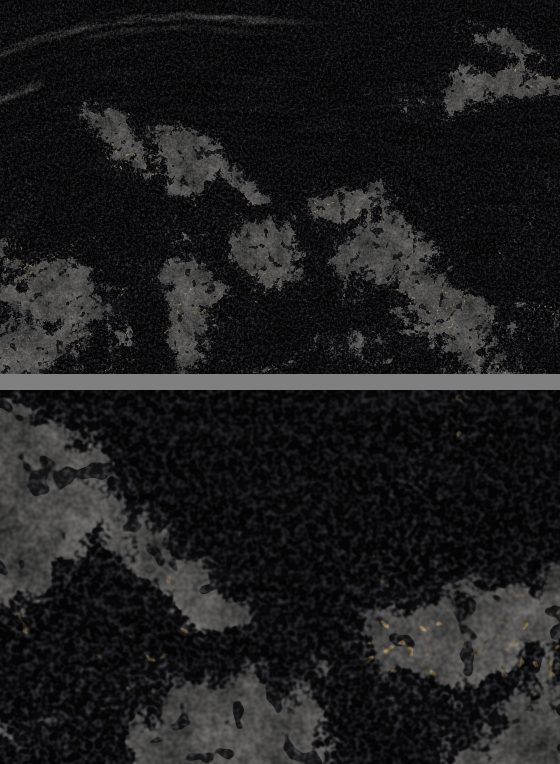
Top, the full canvas; bottom, a detail of the centre.
Reproduce this texture procedurally as a Shadertoy shader.

```glsl
const vec3 BLACK_TINT = vec3(0.97, 0.96, 1.08);
const vec3 QUARTZ_TINT = vec3(1.01, 1.0, 0.99);
const vec3 GOLD = vec3(0.68, 0.57, 0.38);
const float BLACK_LEVEL = 0.045;
const float QUARTZ_LEVEL = 0.29;
const float GRAIN_SCALE = 125.0;
const float EDGE_SOFTNESS = 0.13;
const float ARC_BEND = 0.38;
const int PATCHES = 12;

// Quartz patches: centre, half axes
const vec4 PATCH[PATCHES] = vec4[PATCHES](
    vec4(0.13, 0.22, 0.20, 0.11), vec4(0.07, 0.06, 0.17, 0.09),
    vec4(0.31, 0.62, 0.12, 0.05), vec4(0.49, 0.57, 0.12, 0.06),
    vec4(0.64, 0.48, 0.10, 0.04), vec4(0.71, 0.32, 0.12, 0.09),
    vec4(0.51, 0.20, 0.06, 0.17), vec4(0.94, 0.46, 0.11, 0.06),
    vec4(1.04, 0.32, 0.19, 0.10), vec4(1.20, 0.13, 0.20, 0.11),
    vec4(1.37, 0.86, 0.13, 0.04), vec4(1.34, 0.77, 0.20, 0.05));
const float TILT[PATCHES] = float[PATCHES](
    -0.5, 0.2, -0.8, -0.6, -0.7, 0.1, 0.1, -0.2, -0.5, -0.9, -0.2, 0.08);

mat2 rotate(float a) {
    float c = cos(a), s = sin(a);
    return mat2(c, s, -s, c);
}

vec2 gradient(vec2 cell) {
    vec3 h = fract(cell.xyx * vec3(0.1031, 0.1030, 0.0973));
    h += dot(h, h.yzx + 33.33);
    float a = 6.2832 * fract((h.x + h.y) * h.z);
    return vec2(cos(a), sin(a));
}

// Gradient noise, roughly -1 to 1
float noise(vec2 p) {
    vec2 i = floor(p), f = p - i;
    vec2 u = f * f * f * (f * (f * 6.0 - 15.0) + 10.0);
    vec2 e = vec2(1.0, 0.0);
    float a = dot(gradient(i), f);
    float b = dot(gradient(i + e.xy), f - e.xy);
    float c = dot(gradient(i + e.yx), f - e.yx);
    float d = dot(gradient(i + e.xx), f - e.xx);
    return 1.4 * mix(mix(a, b, u.x), mix(c, d, u.x), u.y);
}

float fbm(vec2 p) {
    float sum = 0.0, amp = 0.6;
    for (int i = 0; i < 4; i++) {
        sum += amp * noise(p);
        p = rotate(0.6) * p * 2.1 + 7.3;
        amp *= 0.55;
    }
    return sum;
}

// Positive inside the patches, falling away outside
float patchField(vec2 p) {
    float field = mix(-0.75, -0.32, smoothstep(0.62, 0.3, p.y));
    for (int i = 0; i < PATCHES; i++) {
        vec2 q = (p - PATCH[i].xy) * rotate(TILT[i]);
        field = max(field, 1.0 - length(q / PATCH[i].zw));
    }
    return field;
}

void mainImage(out vec4 fragColor, in vec2 fragCoord) {
    vec2 p = fragCoord / iResolution.y;
    vec2 warp = vec2(fbm(p * 4.0 + 3.0), fbm(p * 4.0 + 19.0));
    vec2 grainPos = rotate(0.5) * p * GRAIN_SCALE;
    float grain = 0.6 * noise(grainPos) + 0.6 * noise(rotate(0.9) * grainPos * 1.9 + 5.0);

    // Bent flow lines, calm above and swirling below
    float swirl = smoothstep(0.75, 0.3, p.y);
    float bend = p.x - 0.5;
    float flow = p.y + ARC_BEND * bend * bend * smoothstep(1.1, 0.4, p.x);
    flow += mix(0.012, 0.12, swirl) * warp.y;
    float streak = noise(vec2(p.x * 5.0, flow * 55.0)) + 0.6 * noise(vec2(p.x * 14.0, flow * 130.0));

    // Ragged quartz with dark mica flecks
    float ragged = 0.95 * fbm(p * 9.0 + warp) + 0.35 * noise(p * 42.0) + 0.2 * grain;
    float field = patchField(p + 0.07 * warp) + ragged;
    float quartz = smoothstep(0.05, 0.05 + EDGE_SOFTNESS * 2.0, field);
    float mica = noise(p * 36.0 + 2.0 * warp) + 0.5 * noise(p * 80.0);
    quartz *= 1.0 - 0.85 * smoothstep(0.38, 0.38 + EDGE_SOFTNESS, mica);

    // Thin pale veins along the upper arc
    float veinNoise = 0.6 + 0.9 * noise(vec2(p.x * 12.0, flow * 60.0)) + 0.4 * grain;
    float vein = smoothstep(0.016, 0.003, abs(flow - 0.955)) * smoothstep(0.9, 0.65, p.x);
    vein += smoothstep(0.02, 0.004, abs(flow - 0.83)) * smoothstep(0.14, 0.07, p.x);
    vein += 0.5 * smoothstep(0.012, 0.002, abs(flow - 0.925))
        * smoothstep(0.18, 0.28, p.x) * smoothstep(0.9, 0.5, p.x);
    quartz = max(quartz, 0.75 * clamp(vein * veinNoise, 0.0, 1.0));

    // Brightness of the black ground and the cloudy quartz
    float halo = smoothstep(-0.5, 0.2, field);
    float ground = BLACK_LEVEL + 0.14 * max(grain, -0.2)
        + 0.022 * max(streak, -0.4) + halo * (0.02 + 0.09 * max(grain, 0.0));
    float cloud = QUARTZ_LEVEL + 0.13 * fbm(p * 13.0 + 31.0) + 0.11 * grain
        + 0.06 * noise(p * 45.0 + 11.0);
    vec3 color = mix(max(ground, 0.015) * BLACK_TINT, cloud * QUARTZ_TINT, quartz);

    // Clustered gold glints beside the quartz
    float cluster = smoothstep(0.12, 0.45, noise(p * 8.0 + 47.0) + 0.3 * noise(p * 24.0));
    float glint = smoothstep(0.42, 0.65, noise(rotate(1.1) * p * 105.0 + 13.0));
    float sparkle = 0.75 + 0.6 * grain;
    color = mix(color, GOLD * sparkle, 0.85 * glint * cluster * halo);

    fragColor = vec4(clamp(color, 0.0, 1.0), 1.0);
}
```
